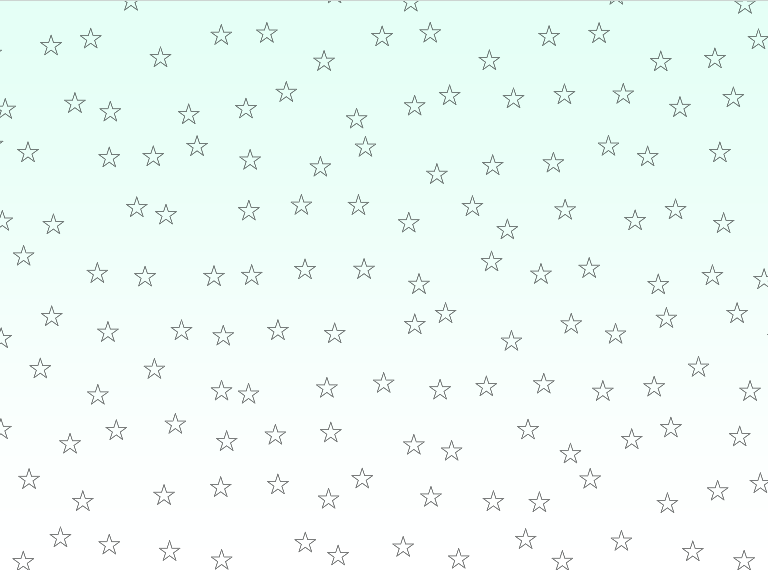
Give the GLSL for this pattern, as a WebGL 2 fragment shader.

```glsl
#version 300 es
precision highp float;

uniform vec2 u_resolution;
out vec4 fragColor;

// Lengths are fractions of the canvas height
const float CELL_SIZE = 0.098;
const float STAR_RADIUS = 0.0191;
const float INNER_RATIO = 0.382;
const float LINE_WIDTH = 0.001;
const float EDGE_WIDTH = 0.0018;
const float JITTER = 0.56;

const vec3 MINT = vec3(0.895, 1.0, 0.963);
const vec3 WHITE = vec3(1.0);
const vec3 INK = vec3(0.09, 0.10, 0.10);
const vec3 EDGE_GRAY = vec3(0.80, 0.83, 0.82);

// Arithmetic hash: two values in 0..1 per cell
vec2 hash22(vec2 cell) {
    vec3 q = fract(cell.xyx * vec3(0.1031, 0.1030, 0.0973));
    q += dot(q, q.yzx + 33.33);
    return fract((q.xx + q.yz) * q.zy);
}

// Unsigned distance to the outline of an upright five-pointed star
float starOutline(vec2 p, float radius, float innerRatio) {
    const vec2 foldA = vec2(0.80902, -0.58779);
    const vec2 foldB = vec2(-foldA.x, foldA.y);
    p.x = abs(p.x);
    p -= 2.0 * max(dot(foldA, p), 0.0) * foldA;
    p -= 2.0 * max(dot(foldB, p), 0.0) * foldB;
    p.x = abs(p.x);
    vec2 tip = vec2(0.0, radius);
    vec2 notch = innerRatio * radius * vec2(-foldA.y, foldA.x);
    vec2 side = notch - tip;
    float t = clamp(dot(p - tip, side) / dot(side, side), 0.0, 1.0);
    return length(p - tip - side * t);
}

// Share of a pixel-wide window covered by a line of the given width
float lineCoverage(float dist, float width, float pixel) {
    float outer = min(dist + 0.5 * width, 0.5 * pixel);
    float inner = max(dist - 0.5 * width, -0.5 * pixel);
    return clamp((outer - inner) / pixel, 0.0, 1.0);
}

// Vector from the scattered star centre of the surrounding cell
vec2 scatter(vec2 p, float size, float jitter) {
    vec2 grid = p / size + vec2(7.3, 4.15);
    grid.x += 0.5 * mod(floor(grid.y), 2.0);
    vec2 offset = (hash22(floor(grid)) - 0.5) * jitter;
    return (fract(grid) - 0.5 - offset) * size;
}

void main() {
    vec2 p = gl_FragCoord.xy / u_resolution.y;
    float pixel = 1.0 / u_resolution.y;

    // Vertical wash
    vec3 color = mix(WHITE, MINT, smoothstep(-0.05, 1.05, p.y));

    // Star outlines
    vec2 local = scatter(p, CELL_SIZE, JITTER);
    float dist = starOutline(local, STAR_RADIUS, INNER_RATIO);
    color = mix(color, INK, lineCoverage(dist, LINE_WIDTH, pixel));

    // Faint rule along the top
    float rule = lineCoverage(1.0 - p.y, 2.0 * EDGE_WIDTH, pixel);
    color = mix(color, EDGE_GRAY, rule);

    fragColor = vec4(color, 1.0);
}
```
